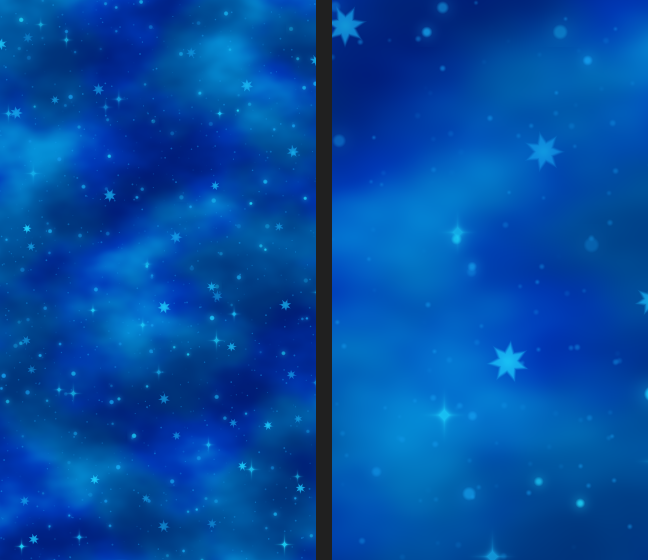
Left: the whole. Right: its middle third, enlarged.
This background is drawn by a Shadertoy shader. Its source:

```glsl
const float TAU = 6.2831853;

vec4 hash4(vec2 p) {
    vec4 q = fract(p.xyxy * vec4(0.1031, 0.1030, 0.0973, 0.1099));
    q += dot(q, q.wzxy + 33.33);
    return fract((q.xxyz + q.yzzw) * q.zywx);
}

vec2 gradientAt(vec2 cell) {
    float angle = TAU * hash4(cell + 57.0).x;
    return vec2(cos(angle), sin(angle));
}

float gradientNoise(vec2 p) {
    vec2 i = floor(p), f = p - i;
    vec2 u = f * f * f * (f * (f * 6.0 - 15.0) + 10.0);
    vec2 e = vec2(0.0, 1.0);
    float low = mix(dot(gradientAt(i), f), dot(gradientAt(i + e.yx), f - e.yx), u.x);
    float high = mix(dot(gradientAt(i + e.xy), f - e.xy), dot(gradientAt(i + e.yy), f - e.yy), u.x);
    return mix(low, high, u.y);
}

float cloud(vec2 p) {
    float sum = 0.0, gain = 1.0;
    for (int octave = 0; octave < 4; octave++) {
        sum += gain * gradientNoise(p);
        p = mat2(0.9, 0.44, -0.44, 0.9) * p * 2.03 + 11.7;
        gain *= 0.4;
    }
    return sum;
}

// Deep blue haze: one field for light, one for hue
vec3 nebula(vec2 p) {
    float light = 0.40 + 0.95 * cloud(p * vec2(2.6, 3.9) + 3.4);
    float teal = smoothstep(-0.3, 0.3, cloud(p * vec2(2.8, 3.3) + 41.3) + 0.02);
    vec3 shade = mix(vec3(0.0, 0.11, 0.47), vec3(0.0, 0.20, 0.48), teal);
    vec3 body = mix(vec3(0.0, 0.23, 0.74), vec3(0.0, 0.37, 0.66), teal);
    vec3 glow = vec3(0.02, 0.58, 0.86);
    vec3 color = mix(shade, body, smoothstep(-0.1, 0.72, light));
    return mix(color, glow, smoothstep(0.52, 1.08, light));
}

// Offset from the jittered centre of the enclosing cell
vec2 scatter(vec2 p, float cells, float seed, float margin, out vec4 rnd) {
    vec2 grid = p * cells + seed * vec2(0.37, 0.71);
    vec2 cell = floor(grid);
    rnd = hash4(cell + seed * 17.0);
    vec2 centre = mix(vec2(margin), vec2(1.0 - margin), rnd.xy);
    rnd = hash4(cell + seed * 29.0 + 5.0);
    return (grid - cell - centre) / cells;
}

float disc(vec2 p, float radius, float blur) {
    return 1.0 - smoothstep(radius - blur, radius + blur, length(p));
}

float pointedStar(vec2 p, float radius, float points, float turn, float blur) {
    float sector = TAU / points;
    float angle = atan(p.y, p.x) + turn;
    angle = abs(mod(angle, sector) - 0.5 * sector);
    vec2 q = length(p) * vec2(cos(angle), sin(angle));
    vec2 tip = vec2(radius, 0.0);
    vec2 valley = 0.52 * radius * vec2(cos(0.5 * sector), sin(0.5 * sector));
    vec2 edge = normalize(valley - tip);
    return 1.0 - smoothstep(-blur, blur, dot(q - tip, vec2(edge.y, -edge.x)));
}

float ray(float along, float across, float reach, float width) {
    float taper = max(0.0, 1.0 - abs(along) / reach);
    return taper * taper * exp(-abs(across) / width);
}

float sparkle(vec2 p, float reach, float width) {
    float cross4 = ray(p.y, p.x, reach, width) + ray(p.x, p.y, 0.85 * reach, width);
    float core = exp(-dot(p, p) / (0.025 * reach * reach));
    return min(1.0, cross4 + 0.7 * core);
}

void mainImage(out vec4 fragColor, in vec2 fragCoord) {
    vec2 p = fragCoord / iResolution.x;
    float blur = max(0.002, 0.7 / iResolution.x);
    vec3 color = nebula(p);
    vec3 azure = vec3(0.07, 0.60, 0.93), cyan = vec3(0.12, 0.88, 1.0);
    vec4 rnd;

    // Fine dust and round lights
    for (float layer = 0.0; layer < 3.0; layer++) {
        vec2 d = scatter(p, 16.0 + 4.0 * layer, 1.0 + layer, 0.1, rnd);
        float dust = disc(d, mix(0.0012, 0.0028, rnd.x), blur);
        color = mix(color, azure, 0.55 * rnd.y * step(0.55, rnd.z) * dust);

        d = scatter(p, 7.0 + 1.5 * layer, 6.0 + layer, 0.15, rnd);
        float size = mix(0.0035, 0.0075, rnd.x);
        float lit = step(0.66, rnd.z) * mix(0.3, 0.9, rnd.y);
        float halo = 0.25 * exp(-dot(d, d) / (5.0 * size * size));
        color = mix(color, mix(azure, cyan, rnd.w * rnd.w), lit * max(disc(d, size, 1.5 * blur), halo));
    }

    // Pointed stars and cross-shaped glints
    for (float layer = 0.0; layer < 2.0; layer++) {
        vec2 d = scatter(p, 4.0 + layer, 12.0 + layer, 0.12, rnd);
        float size = mix(0.013, 0.020, rnd.x * rnd.x);
        float star = pointedStar(d, size, 7.0, TAU * rnd.y, blur);
        float core = 0.35 * exp(-dot(d, d) / (0.15 * size * size));
        float lit = step(0.56, rnd.z) * mix(0.4, 0.95, rnd.w);
        color = mix(color, mix(azure, cyan, 0.6 * rnd.w * rnd.w + core), lit * star);

        d = scatter(p, 3.5 + layer, 16.0 + layer, 0.2, rnd);
        float glint = sparkle(d, mix(0.024, 0.046, rnd.x), max(0.0024, blur));
        lit = step(0.62, rnd.z) * mix(0.5, 1.0, rnd.y);
        color = mix(color, mix(azure, cyan, 0.3 + 0.7 * rnd.w), lit * glint);
    }

    fragColor = vec4(color, 1.0);
}
```
